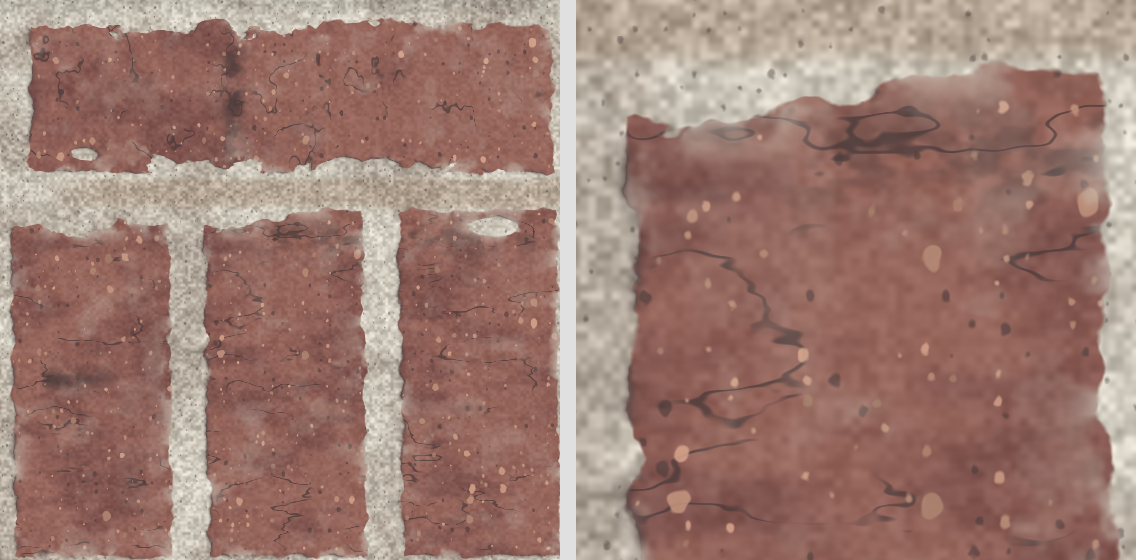
Left, the full canvas; right, a detail of the centre.
A three.js fragment shader for this texture:

```glsl
// Worn brick paving: one long brick laid above three upright ones, in sandy mortar.
// Box distances with noisy edges give the layout; layered noise adds grain,
// cracks, soot and lime, and a jittered grid scatters pale chips and dark pits.
#define BRICK vec3(0.59, 0.40, 0.36)
#define BRICK_DARK vec3(0.50, 0.33, 0.31)
#define CHIP vec3(0.77, 0.59, 0.50)
#define SOOT vec3(0.29, 0.23, 0.23)
#define MORTAR vec3(0.70, 0.66, 0.61)
#define MORTAR_PALE vec3(0.82, 0.80, 0.75)
#define MORTAR_TAN vec3(0.68, 0.61, 0.54)
#define BRICK_STEP 0.346
#define BRICK_WIDTH 0.280
#define EDGE_WEAR 0.020
#define SMEAR 0.060
#define SOFT 0.0018

varying vec2 vUv;

float hash(vec2 p) {
  return fract(sin(dot(p, vec2(127.1, 311.7))) * 43758.545);
}

float noise(vec2 p) {
  vec2 i = floor(p), f = fract(p);
  f = f * f * (3.0 - 2.0 * f);
  return mix(mix(hash(i), hash(i + vec2(1, 0)), f.x),
             mix(hash(i + vec2(0, 1)), hash(i + vec2(1, 1)), f.x), f.y);
}

float fbm(vec2 p) {
  float sum = 0.0, amp = 0.533;
  for (int i = 0; i < 4; i++) {
    sum += amp * noise(p);
    p = p * 2.03 + 17.3;
    amp *= 0.5;
  }
  return sum;
}

float box(vec2 p, vec2 lo, vec2 hi) {
  vec2 q = abs(p - 0.5 * (lo + hi)) - 0.5 * (hi - lo);
  return length(max(q, 0.0)) + min(max(q.x, q.y), 0.0);
}

// Soft elliptical spot
float blot(vec2 p, vec2 center, vec2 radius) {
  vec2 q = (p - center) / radius;
  return exp(-dot(q, q));
}

// Signed distance to the bricks, negative inside
float bricks(vec2 p) {
  float ragged = EDGE_WEAR * (fbm(p * 38.0) - 0.5);
  float crumbs = fbm(p * vec2(18.0, 24.0) + 5.0);

  // Long brick, with mortar smeared along both long edges
  float top = 0.970 - 0.014 * p.x;
  float smear = SMEAR * max(crumbs - 0.47, 0.0) * 1.6;
  float d = box(p, vec2(0.055, 0.692), vec2(0.985, top));
  d = max(d, smear - min(top - p.y, p.y - 0.692));

  // Upright bricks lean slightly; the smear on top fades to the right
  vec2 q = p - vec2(0.015 * (0.6 - p.y), 0.0);
  smear = SMEAR * crumbs * (1.0 - smoothstep(0.42, 0.56, p.x));
  for (int i = 0; i < 3; i++) {
    float left = 0.020 + BRICK_STEP * float(i);
    float b = box(q, vec2(left, 0.007), vec2(left + BRICK_WIDTH, 0.624));
    d = min(d, max(b, smear - (0.624 - q.y)));
  }

  // Crust of mortar stuck on the faces
  float crust = blot(p, vec2(0.885, 0.595), vec2(0.055, 0.022))
              + blot(p, vec2(0.155, 0.725), vec2(0.040, 0.018));
  return max(d + ragged, 0.05 * (crust + 0.9 * crumbs - 1.05));
}

// Coverage (x) and random tint (y) of specks scattered one per cell
vec2 specks(vec2 p, float cells, float density) {
  vec2 id = floor(p * cells);
  vec2 jitter = vec2(hash(id + 3.1), hash(id + 7.7)) * 0.4 + 0.3;
  float radius = mix(0.07, 0.24, pow(hash(id + 11.3), 2.0));
  float dist = length((fract(p * cells) - jitter) * vec2(1.0, 0.8));
  dist += 0.12 * (noise(p * cells * 5.0) - 0.5);
  float blur = SOFT * cells * 0.6;
  float cover = 1.0 - smoothstep(radius - blur, radius + blur, dist);
  return vec2(cover * step(hash(id + 19.9), density), hash(id + 23.5));
}

vec3 mortarColor(vec2 p) {
  vec3 c = mix(MORTAR, MORTAR_PALE, smoothstep(0.25, 0.65, fbm(p * 12.0)));
  float bed = smoothstep(0.034, 0.016, abs(p.y - 0.660 + 0.01 * noise(p * 14.0)));
  c = mix(c, MORTAR_TAN, 0.75 * bed * smoothstep(0.06, 0.2, p.x));
  c *= 1.0 - 0.10 * smoothstep(0.965, 1.0, p.y);
  c += 0.20 * (noise(p * 210.0) - 0.5) + 0.13 * (noise(p * 110.0) - 0.5);
  return mix(c, SOOT, 0.45 * specks(p, 110.0, 0.13).x);
}

vec3 brickColor(vec2 p, float d) {
  bool upright = p.y < 0.66;
  vec2 grain = upright ? vec2(9.0, 24.0) : vec2(17.0, 13.0);
  float tone = 0.6 * fbm(p * 6.0 + 2.0) + 0.4 * fbm(p * grain * 2.0);
  vec3 c = mix(BRICK_DARK, BRICK, smoothstep(0.30, 0.56, tone));
  c += 0.07 * (noise(p * 190.0) - 0.5) + 0.06 * (fbm(p * 70.0) - 0.5);

  // Fine broken cracks, densest at the upper ends and the far left
  float rough = blot(p, vec2(0.68, 0.565), vec2(0.38, 0.055))
              + blot(p, vec2(0.11, 0.80), vec2(0.07, 0.09));
  float vein = abs(fbm(p * grain + 31.0) - 0.5);
  float broken = smoothstep(0.50, 0.64, fbm(p * 15.0 + 9.0) + 0.14 * rough);
  c = mix(c, SOOT, 0.75 * broken * smoothstep(0.020, 0.004, vein));

  // Soot streaks
  float stain = blot(p, vec2(0.417, 0.84), vec2(0.018, 0.14))
              + blot(p, vec2(0.10, 0.322), vec2(0.095, 0.016))
              + 0.65 * blot(p, vec2(0.69, 0.575), vec2(0.34, 0.035));
  float patches = smoothstep(0.40, 0.62, fbm(p * vec2(32.0, 42.0)));
  c = mix(c, SOOT, 0.8 * min(stain, 1.0) * patches);

  // Pits, then chips in two sizes
  c = mix(c, SOOT, 0.6 * specks(p + 0.37, 60.0, 0.12).x);
  for (int i = 0; i < 2; i++) {
    vec2 chip = specks(p, 34.0 + 35.0 * float(i), 0.13);
    c = mix(c, CHIP * (0.82 + 0.3 * chip.y), 0.85 * chip.x);
  }

  // Lime haze near the edges
  float lime = exp(d * 60.0) * smoothstep(0.48, 0.68, fbm(p * 26.0 + 40.0));
  return mix(c, MORTAR_PALE, 0.65 * lime);
}

void main() {
  vec2 p = vUv;
  float d = bricks(p);
  vec3 color = mix(brickColor(p, d), mortarColor(p), smoothstep(-SOFT, SOFT, d));

  // Thin shadow in the gap on the left and lower sides
  float facing = d - bricks(p + vec2(0.004, 0.002));
  float gap = exp(-abs(d) / 0.003) * smoothstep(0.0, 0.004, facing);
  color = mix(color, SOOT, 0.75 * gap * smoothstep(0.25, 0.6, noise(p * 30.0)));
  gl_FragColor = vec4(clamp(color, 0.0, 1.0), 1.0);
}
```
